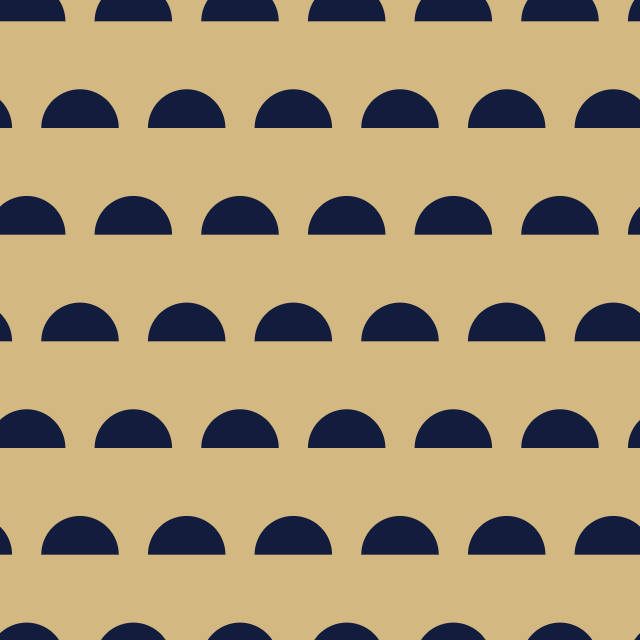
A three.js fragment shader for this pattern:

```glsl
#define REPEATS 6.0
#define RADIUS 0.363
#define BASELINE 0.8
#define FIRST_CENTER 0.75
#define ROW_SHIFT 0.5
#define SAND vec3(0.831, 0.722, 0.510)
#define NAVY vec3(0.071, 0.110, 0.235)

varying vec2 vUv;

// Signed distance to a half disc resting on y = 0
float halfDisc(vec2 p, float radius) {
  return max(length(p) - radius, -p.y);
}

void main() {
  vec2 grid = vUv * REPEATS;
  float pixel = max(fwidth(grid.x), fwidth(grid.y));

  // Rows keep a margin below the flat edge so no shape is cut
  float margin = 0.5 * (1.0 - RADIUS);
  float height = grid.y - BASELINE + margin;
  float row = floor(height);

  // Every other row is shifted by half a repeat
  float x = grid.x - FIRST_CENTER + ROW_SHIFT * mod(row, 2.0);
  vec2 cell = vec2(fract(x + 0.5) - 0.5, height - row - margin);

  float ink = clamp(0.5 - halfDisc(cell, RADIUS) / pixel, 0.0, 1.0);
  gl_FragColor = vec4(mix(SAND, NAVY, ink), 1.0);
}
```
